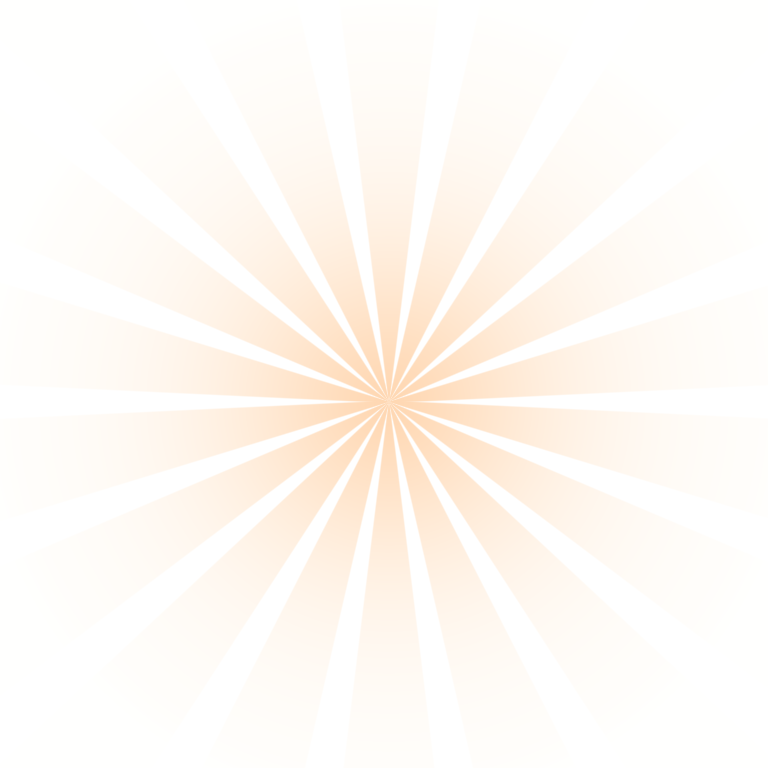
This background is drawn by a three.js fragment shader. Its source:

```glsl
// Soft peach sunburst fading outwards, split by eighteen thin white rays.
varying vec2 vUv;

const float TAU = 6.2831853;

// Coverage of the white wedges, evenly spaced around the hub.
float whiteRays(vec2 p) {
  float radius = length(p);
  float spacing = TAU / 18.0;
  float angle = atan(p.y, p.x + 0.000001);
  float local = mod(angle + 0.5 * spacing, spacing) - 0.5 * spacing;
  float across = radius * abs(sin(local));

  // The two level rays are slimmer and begin further from the hub.
  float level = step(abs(sin(angle)), sin(0.5 * spacing));
  float tip = mix(0.009, 0.034, level);
  float halfWidth = mix(0.052, 0.047, level) * (radius - tip);
  return smoothstep(-0.0013, 0.0013, halfWidth - across);
}

void main() {
  vec2 p = vUv - vec2(0.5065, 0.4768);
  float radius = length(p);

  // Radial glow with a faint round rim.
  float glow = exp(-pow(radius / 0.225, 1.5));
  glow *= 1.0 - smoothstep(0.49, 0.54, radius);

  vec3 white = vec3(1.0);
  vec3 peach = vec3(1.0, 0.845, 0.70);
  vec3 burst = mix(vec3(1.0, 1.0, 0.995), peach, glow);

  gl_FragColor = vec4(mix(burst, white, whiteRays(p)), 1.0);
}
```
